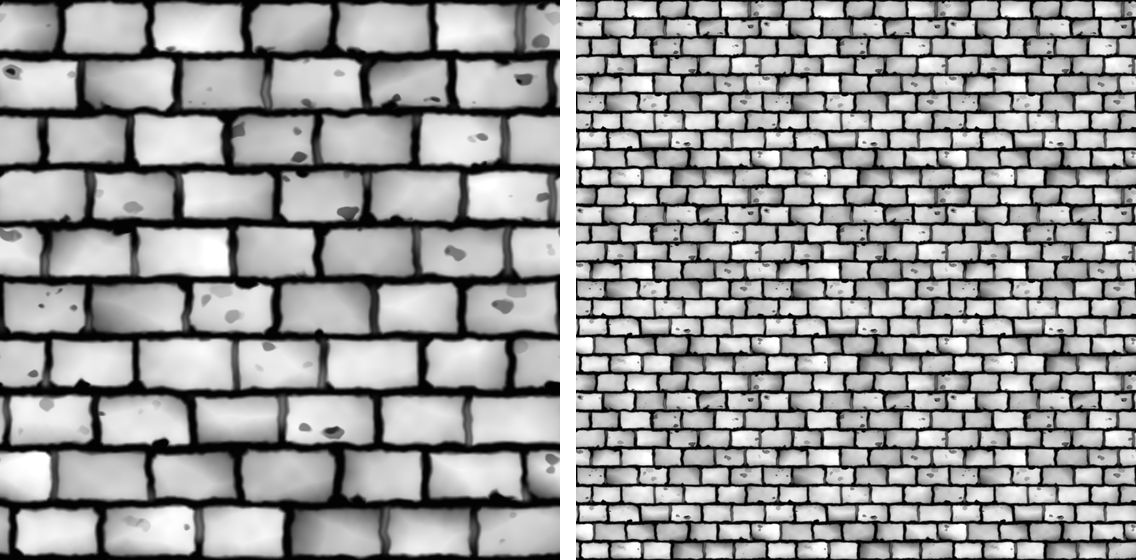
Left: one tile. Right: repeated 3 by 3.
Give the GLSL for this texture map, as a Shadertoy shader.

```glsl
// Tileable height map of a worn stone-block wall with dark recessed joints.

const float COLS = 6.0;
const float ROWS = 10.0;
const float ASPECT = ROWS / COLS;      // block length in row heights
const float PI = 3.14159;

// Horizontal start of each course, bottom to top, in block lengths
const float COURSE_SHIFT[10] = float[10](0.11, 0.59, 0.04, 0.49, 0.99,
                                         0.46, 0.95, 0.43, 0.88, 0.62);

// Lengths below are in row heights
const float GAP_MIN = 0.028;
const float GAP_VARY = 0.035;
const float CORNER_RADIUS = 0.07;
const float CORNER_CUT = 0.13;
const float EDGE_SOFT = 0.075;
const float WOBBLE = 0.075;
const float ROUGHNESS = 0.03;
const float PIT_CHANCE = 0.4;
const float NOTCH_CHANCE = 0.4;

const float JOINT_TONE = 0.012;
const float BRIDGE_TONE = 0.42;
const float STONE_TONE = 0.76;
const float STONE_VARY = 0.18;

float hash(vec2 p) {
    return fract(sin(dot(p, vec2(127.1, 311.7))) * 43758.55);
}

// Random value for a block, one per salt
float blockRand(vec2 id, float salt) {
    return hash(id + salt * vec2(17.3, 9.1) + 3.7);
}

// Value noise that wraps after a whole number of cells
float tileNoise(vec2 uv, vec2 period) {
    vec2 p = uv * period;
    vec2 i = floor(p);
    vec2 f = p - i;
    f = f * f * (3.0 - 2.0 * f);
    vec2 a = mod(i, period);
    vec2 b = mod(i + 1.0, period);
    return mix(mix(hash(a), hash(vec2(b.x, a.y)), f.x),
               mix(hash(vec2(a.x, b.y)), hash(b), f.x), f.y);
}

// Position of a vertical joint within its cell: long and short blocks alternate
float jointOffset(float col, float row) {
    vec2 id = vec2(mod(col, COLS), row);
    float side = mod(id.x, 2.0) * 2.0 - 1.0;
    side *= hash(vec2(row, 5.3)) < 0.35 ? 1.0 : -1.0;
    return 0.08 + 0.025 * side + 0.03 * (blockRand(id, 1.0) - 0.5);
}

float roundedBox(vec2 p, vec2 halfSize, float radius) {
    vec2 q = abs(p) - halfSize + radius;
    return length(max(q, 0.0)) + min(max(q.x, q.y), 0.0) - radius;
}

// Gently tilted top, broken by sloping facets
float facetTone(vec2 p, vec2 halfSize, vec2 id) {
    vec2 q = p / halfSize;
    float angle = 2.0 * PI * blockRand(id, 2.0);
    float tilt = 0.03 + 0.13 * pow(blockRand(id, 3.0), 2.0);
    float top = STONE_TONE + STONE_VARY * blockRand(id, 4.0)
              + tilt * dot(q, vec2(cos(angle), sin(angle)));
    float tone = top;
    for (float k = 0.0; k < 5.0; k++) {
        float a = 2.0 * PI * (k + 0.9 * blockRand(id, 10.0 + k)) / 5.0;
        float start = 0.1 + 0.7 * blockRand(id, 20.0 + k);
        float slope = 0.08 + 0.38 * pow(blockRand(id, 30.0 + k), 2.0);
        float past = dot(q, vec2(cos(a), sin(a))) - start;
        tone = min(tone, top + 0.03 - slope * max(past + 0.1, 0.0));
    }
    return tone;
}

void mainImage(out vec4 fragColor, in vec2 fragCoord) {
    vec2 uv = fragCoord / iResolution.xy;

    // Uneven outlines
    vec2 broad = vec2(tileNoise(uv, vec2(23.0, 37.0)), tileNoise(uv, vec2(31.0, 29.0))) - 0.5;
    vec2 fine = vec2(tileNoise(uv, vec2(83.0)), tileNoise(uv, vec2(97.0))) - 0.5;
    vec2 wall = uv * vec2(COLS, ROWS)
              + (WOBBLE * broad + ROUGHNESS * fine) * vec2(1.0 / ASPECT, 1.0);

    // Find the block
    float row = mod(floor(wall.y), ROWS);
    float x = wall.x - COURSE_SHIFT[int(row)] + 0.08;
    float col = floor(x);
    if (x < col + jointOffset(col, row)) col -= 1.0;
    float left = col + jointOffset(col, row);
    float right = col + 1.0 + jointOffset(col + 1.0, row);
    vec2 id = vec2(mod(col, COLS), row);
    vec2 p = vec2((x - 0.5 * (left + right)) * ASPECT, fract(wall.y) - 0.5);
    vec2 gap = GAP_MIN + GAP_VARY * vec2(blockRand(id, 5.0), blockRand(id, 6.0));
    vec2 halfSize = vec2(0.5 * (right - left) * ASPECT, 0.5) - gap;

    // Outline with clipped corners
    float d = roundedBox(p, halfSize, CORNER_RADIUS);
    float cut = CORNER_CUT * pow(blockRand(id + 0.31 * sign(p), 7.0), 2.0);
    d = max(d, dot(abs(p) - halfSize, vec2(0.7071)) + cut);

    // Surface pits and one notch in the long edge
    float tone = facetTone(p, halfSize, id) + 0.05 * (tileNoise(uv, vec2(40.0)) - 0.5);
    float rough = 0.13 * (tileNoise(uv, vec2(61.0)) - 0.5) + 0.08 * fine.x;
    float pitted = step(blockRand(id, 8.0), PIT_CHANCE);
    for (float k = 0.0; k < 3.0; k++) {
        vec2 center = halfSize * (1.8 * vec2(blockRand(id, 40.0 + k), blockRand(id, 50.0 + k)) - 0.9);
        float radius = 0.04 + 0.13 * pow(blockRand(id, 60.0 + k), 2.0);
        float depth = 0.12 + 0.4 * pow(blockRand(id, 70.0 + k), 3.0);
        float r = length((p - center) * vec2(0.85, 1.2)) + rough;
        tone -= pitted * depth * (1.0 - smoothstep(radius - 0.05, radius + 0.02, r));
    }
    vec2 notch = halfSize * vec2(1.6 * blockRand(id, 80.0) - 0.8, blockRand(id, 81.0) < 0.65 ? -1.0 : 1.0);
    float bite = 0.03 + 0.08 * blockRand(id, 82.0) - length((p - notch) * vec2(0.7, 1.0)) - rough;
    if (blockRand(id, 83.0) < NOTCH_CHANCE) d = max(d, bite);

    // Joints, with grey fill bridging some upright ones
    float toJoint = min(x - left, right - x) * ASPECT;
    float bridge = (1.0 - smoothstep(0.0, 0.13, toJoint)) * (1.0 - smoothstep(0.36, 0.5, abs(p.y)))
                 * smoothstep(0.45, 0.95, tileNoise(uv, vec2(17.0, 19.0)));
    float joint = JOINT_TONE + BRIDGE_TONE * bridge;

    // Rounded shoulders and soft edge
    tone -= 0.2 * exp(min(d, 0.0) / 0.06);
    float face = 1.0 - smoothstep(-EDGE_SOFT, 0.02, d);
    fragColor = vec4(vec3(clamp(mix(joint, tone, face), 0.0, 1.0)), 1.0);
}
```
